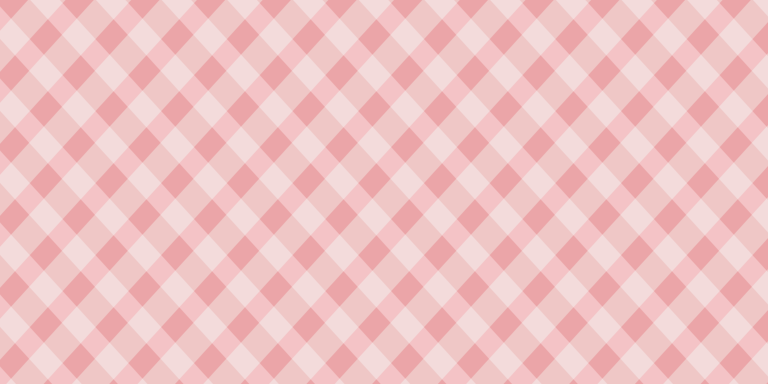
A Shadertoy shader for this pattern:

```glsl
// Lengths are fractions of the canvas height
const vec2 PERIOD = vec2(0.1711, 0.1875);  // spacing of the dark diamonds
const vec2 ANCHOR = vec2(0.034, 0.060);    // centre of one dark diamond
const vec2 BAND_WIDTH = vec2(0.55, 0.43);  // falling, rising: share of a repeat
const float SOFTNESS = 0.015;              // edge blur, share of a repeat

const vec3 GROUND  = vec3(0.952, 0.858, 0.858);
const vec3 FALLING = vec3(0.936, 0.780, 0.777);
const vec3 RISING  = vec3(0.955, 0.765, 0.775);
const vec3 OVERLAP = vec3(0.920, 0.647, 0.657);

// Coverage of both sets of bands, centred on whole numbers
vec2 bandCoverage(vec2 coord, float blur) {
    vec2 fromCentre = abs(fract(coord + 0.5) - 0.5);
    return 1.0 - smoothstep(-blur, blur, fromCentre - 0.5 * BAND_WIDTH);
}

void mainImage(out vec4 fragColor, in vec2 fragCoord) {
    vec2 cell = (fragCoord / iResolution.y - ANCHOR) / PERIOD;

    // Skewed axes run across the falling and the rising bands
    vec2 across = vec2(cell.x + cell.y, cell.x - cell.y);
    float pixel = length(1.0 / PERIOD) / iResolution.y;
    vec2 band = bandCoverage(across, max(SOFTNESS, 0.75 * pixel));

    // Weave the four colours of the check
    vec3 betweenFalling = mix(GROUND, RISING, band.y);
    vec3 onFalling = mix(FALLING, OVERLAP, band.y);
    fragColor = vec4(mix(betweenFalling, onFalling, band.x), 1.0);
}
```
